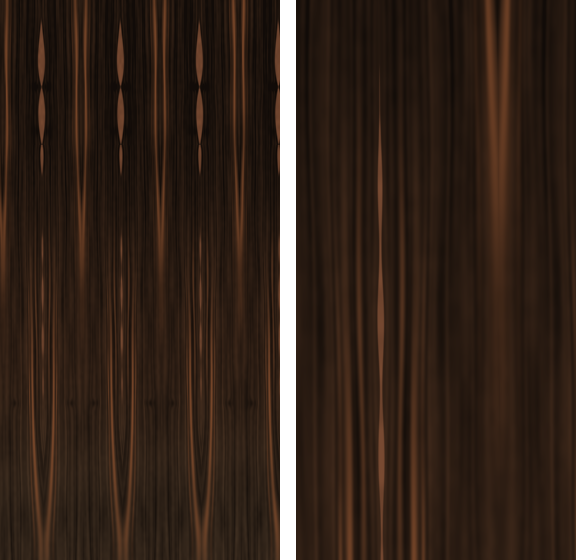
Left: the whole. Right: its middle third, enlarged.
A Shadertoy shader for this texture:

```glsl
// Book-matched dark ebony veneer: mirrored leaves of vertical streaks.
// A folded coordinate is warped into a grain field, then coloured with layered
// sines, stretched noise, warm bands that converge, and pale sapwood slivers.

const float PI = 3.14159265;
const float LEAF_WIDTH = 0.141;
const vec3 EBONY  = vec3(0.068, 0.045, 0.030);
const vec3 UMBER  = vec3(0.335, 0.215, 0.140);
const vec3 TAUPE  = vec3(0.320, 0.240, 0.170);
const vec3 COPPER = vec3(0.490, 0.285, 0.165);
const vec3 SAP    = vec3(0.470, 0.290, 0.195);

float hash(vec2 p) {
    p = fract(p * vec2(0.1031, 0.1137));
    p += dot(p, p.yx + 33.33);
    return fract((p.x + p.y) * p.x * 7.31);
}

float valueNoise(vec2 p) {
    vec2 i = floor(p), f = fract(p);
    f = f * f * (3.0 - 2.0 * f);
    return mix(mix(hash(i), hash(i + vec2(1, 0)), f.x),
               mix(hash(i + vec2(0, 1)), hash(i + vec2(1, 1)), f.x), f.y);
}

float bell(float x, float center, float width) {
    float k = (x - center) / width;
    return exp(-k * k);
}

// Fades in over a..b and out over c..d.
float span(float x, float a, float b, float c, float d) {
    return smoothstep(a, b, x) * (1.0 - smoothstep(c, d, x));
}

// Half-width of a pointed sliver; skew moves its widest place.
float spindle(float v, float top, float bottom, float width, float skew) {
    float p = clamp((v - top) / (bottom - top), 0.0, 1.0);
    return width * max(sin(PI * pow(p, skew)), 0.0);
}

// Layered sines with bent phases, about -1..1.
float streaks(float g, float v, float seed) {
    float sum = 0.0, freq = 17.0, amp = 0.34;
    for (int i = 0; i < 6; i++) {
        float k = float(i);
        float drift = 0.7 * sin(v * (3.0 + k) + k * 1.9) + 0.25 * seed;
        sum += amp * sin(g * freq + k * 2.4 + drift + 1.4 * sin(g * freq * 0.37 + k));
        freq *= 1.42;
        amp *= 0.9;
    }
    return sum;
}

// Bends the folded distance d so that its level lines follow the grain.
float grainField(float d, float v, float sliver) {
    float nearSeam = exp(-3.0 * d), nearCrown = exp(-3.0 * (1.0 - d));
    float g = d + 0.24 * nearSeam * smoothstep(0.74, 0.98, v);
    g -= 0.13 * nearCrown * smoothstep(0.22, 0.44, v);
    g -= 0.8 * sliver * exp(-4.0 * d);
    g -= 0.06 * bell(v, 0.155, 0.010) * bell(d, 0.12, 0.12);
    g += 0.035 * bell(v, 0.72, 0.009) * bell(d, 0.70, 0.11);
    g += 0.018 * sin(v * 9.0 + d * 4.0) + 0.006 * sin(v * 31.0 + d * 9.0);
    return g;
}

void mainImage(out vec4 fragColor, in vec2 fragCoord) {
    vec2 uv = fragCoord / iResolution.xy;
    float v = 1.0 - uv.y;

    // Mirrored leaves about slightly leaning seams
    float u = (uv.x - 0.147 - 0.010 * v) / LEAF_WIDTH;
    float leaf = floor(u);
    float d = abs(mod(u + 1.0, 2.0) - 1.0);
    float pixel = 1.0 / (iResolution.x * LEAF_WIDTH);
    float seed = hash(vec2(leaf + 9.0, 4.0)) - 0.5;

    // Sapwood slivers along the seam
    float sliver = spindle(v, 0.020, 0.157, 0.090, 1.6)
                 + spindle(v, 0.154, 0.262, 0.088, 0.9)
                 + spindle(v, 0.258, 0.320, 0.040, 0.6);
    float thread = spindle(v, 0.37, 0.79, 0.026, 0.8) * (0.75 + 0.35 * sin(v * 75.0));
    float g = grainField(d, v, sliver);

    // Dark streaks, fibres and knots
    float fibre = valueNoise(vec2(g * 23.0 + 40.0, v * 13.0 + leaf * 0.15)) - 0.5;
    float pores = valueNoise(vec2(u * 17.0 + 60.0, v * 110.0)) - 0.5;
    float tone = mix(0.21, 0.46, smoothstep(0.15, 0.85, v));
    tone += 0.21 * streaks(g, v, seed) + 0.24 * fibre + 0.07 * pores + 0.05 * seed;
    tone -= 0.14 * bell(d, 0.28, 0.25) * (1.0 - smoothstep(0.25, 0.5, v));
    tone -= 0.35 * bell(v, 0.155, 0.008) * bell(d, 0.14, 0.09);
    tone -= 0.20 * bell(v, 0.235, 0.010) * bell(d, 0.16, 0.08);
    tone -= 0.28 * bell(v, 0.925, 0.035) * bell(d, 0.53, 0.07);
    tone -= 0.20 * bell(v, 0.72, 0.006) * bell(d, 0.70, 0.08);
    vec3 wood = mix(UMBER, TAUPE, smoothstep(0.6, 0.95, v));
    vec3 color = mix(EBONY, wood, clamp(tone, 0.0, 1.1));

    // Warm bands: a closing fork at the crown, a V at the seam
    float crown = bell(g, 0.87, 0.045) + 0.45 * bell(g, 0.77, 0.022);
    crown *= 1.0 - smoothstep(0.36, 0.66, v);
    float vee = bell(g, 0.265, 0.032) + 0.6 * bell(g, 0.34, 0.018);
    vee *= span(v, 0.42, 0.70, 0.90, 1.08);
    float inner = 0.5 * bell(g, 0.15, 0.022) * span(v, 0.36, 0.48, 0.60, 0.76);
    float warmth = (crown + vee + inner) * (0.68 + 0.6 * fibre);
    color = mix(color, COPPER, clamp(warmth, 0.0, 0.9));

    // Pale slivers with a dark rim
    float width = max(sliver, thread);
    color *= 1.0 - 0.45 * bell(d, sliver, 0.05) * smoothstep(0.0, 0.03, sliver);
    float cover = smoothstep(-pixel, pixel, width - d) * smoothstep(0.0, 0.8 * pixel, width);
    color = mix(color, SAP * (1.0 + 0.12 * pores), 0.92 * cover);

    fragColor = vec4(color, 1.0);
}
```
